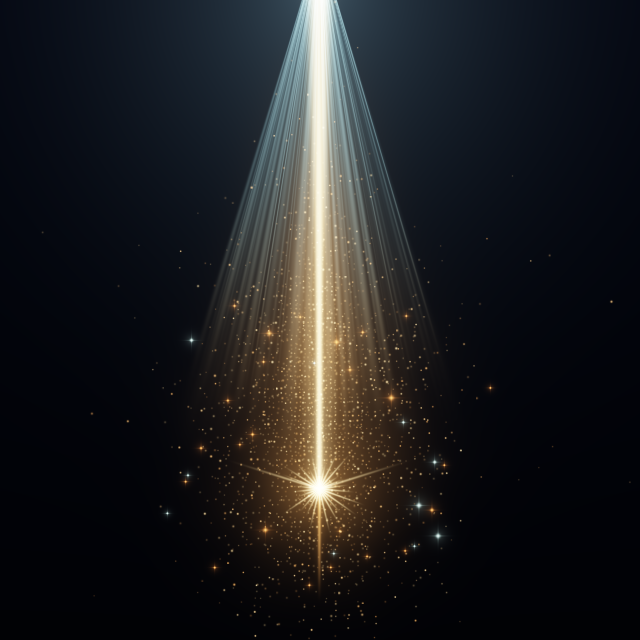
Reproduce this background procedurally as a Shadertoy shader.

```glsl
// A fan of pale light falls from above, turns to gold dust and ends in a starburst.
#define AXIS_X 0.499
#define STAR vec2(0.499, 0.236)
#define TOP_WIDTH 0.027
#define CONE_SLOPE 0.300
#define RAY_COUNT 46
#define GLINT_COUNT 34
#define SPIKE_COUNT 26.0
#define TEAL vec3(0.55, 0.83, 0.88)
#define AMBER vec3(0.85, 0.52, 0.22)
#define CREAM vec3(1.00, 0.86, 0.56)
#define NAVY vec3(0.006, 0.014, 0.045)

float hash(vec2 p) {
    vec3 q = fract(vec3(p.xyx) * 0.1031);
    q += dot(q, q.yzx + 33.33);
    return fract((q.x + q.y) * q.z);
}

vec2 hash2(vec2 p) {
    return vec2(hash(p), hash(p + 71.7));
}

float gradientDot(vec2 cell, vec2 f, vec2 corner) {
    float a = 6.2832 * hash(cell + corner);
    return dot(vec2(cos(a), sin(a)), f - corner);
}

float gradientNoise(vec2 p) {
    vec2 i = floor(p), f = fract(p);
    vec2 u = f * f * f * (f * (f * 6.0 - 15.0) + 10.0);
    return mix(mix(gradientDot(i, f, vec2(0, 0)), gradientDot(i, f, vec2(1, 0)), u.x),
               mix(gradientDot(i, f, vec2(0, 1)), gradientDot(i, f, vec2(1, 1)), u.x), u.y);
}

float bell(float x, float width) {
    return exp(-x * x / (width * width));
}

// Dim sky with a cool lamp glow at the top and a warm haze lower down
vec3 backdrop(vec2 p) {
    vec2 lamp = (p - vec2(AXIS_X, 1.02)) * vec2(1.0, 0.85);
    vec3 col = NAVY * mix(0.4, 1.2, p.y);
    col += vec3(0.62, 0.85, 0.94) * (0.16 * bell(length(lamp), 0.36) + 0.28 * exp(-length(lamp) * 11.0));
    float haze = bell(p.x - AXIS_X, 0.145) * bell(p.y - 0.36, 0.20);
    return col + AMBER * haze * (0.20 + 0.10 * gradientNoise(p * 9.0));
}

// Fan of fine rays over a streaky veil; s runs from -1 to 1 across the cone
vec3 lightFan(float s, float depth, float width, float pixel) {
    float rays = 0.0;
    for (int i = 0; i < RAY_COUNT; i++) {
        vec2 h = hash2(vec2(float(i), 5.0));
        float center = -1.0 + 2.0 * (float(i) + h.x) / float(RAY_COUNT);
        float thick = mix(0.008, 0.034, h.y * h.y);
        float radius = max(thick * width, pixel * 0.7);
        float power = mix(0.15, 0.85, pow(hash(vec2(float(i), 19.0)), 2.0));
        float reach = mix(0.74, 0.60, abs(center)) + 0.08 * (h.y - 0.5);
        rays += power * bell((s - center) * width, radius) * (1.0 - smoothstep(reach - 0.28, reach, depth));
    }
    float streak = 0.5 + 0.9 * gradientNoise(vec2(s * 8.0, 3.4)) + 0.5 * gradientNoise(vec2(s * 25.0, 8.3));
    float veil = max(streak, 0.0) * smoothstep(1.04, 0.88, abs(s)) * (1.0 - smoothstep(0.30, 0.73, depth));
    vec3 tint = mix(TEAL, vec3(0.80, 0.66, 0.43), smoothstep(0.18, 0.62, depth));
    return tint * (rays * (0.40 + 1.2 * exp(-depth * 5.5)) + veil * (0.16 + 0.75 * exp(-depth * 7.0)));
}

// White-hot core, gold column around it and a thin tail below the star
vec3 centralBeam(float x, float depth, float pixel) {
    float starDepth = 1.0 - STAR.y;
    float above = 1.0 - smoothstep(starDepth - 0.03, starDepth + 0.01, depth);
    float coreWidth = mix(0.012, 0.0042, smoothstep(0.0, 0.55, depth));
    vec3 col = CREAM * above * (2.4 * bell(x, coreWidth) + 0.5 * bell(x, 0.016));
    float column = smoothstep(0.0, 0.42, depth) * (1.0 - smoothstep(0.52, 0.80, depth));
    col += AMBER * column * (0.52 * bell(x, 0.042) + 0.22 * bell(x, 0.085));
    float tail = smoothstep(0.945, starDepth, depth) * step(starDepth - 0.02, depth);
    return col + AMBER * tail * (1.7 * bell(x, max(0.0022, pixel)) + 0.25 * bell(x, 0.008));
}

// Spikes of uneven length, two long side flares and a round glow
vec3 starburst(vec2 q, float pixel) {
    float r = length(q);
    float turn = (atan(q.y, q.x) / 6.2832 + 0.5) * SPIKE_COUNT;
    vec2 h = hash2(vec2(floor(turn), 41.0));
    float offset = (fract(turn) - mix(0.35, 0.65, h.x)) * 6.2832 / SPIKE_COUNT;
    float spike = bell(r * sin(offset), max(0.0013, pixel * 0.7)) * smoothstep(mix(0.035, 0.078, h.y), 0.0, r);
    vec2 flareDir = normalize(vec2(0.15, 0.047));
    vec2 side = vec2(abs(q.x), q.y);
    float across = side.x * flareDir.y - side.y * flareDir.x;
    float flare = bell(across, max(0.0017, pixel * 0.7)) * pow(smoothstep(0.165, 0.0, r), 1.5);
    return CREAM * (1.7 * spike + 1.1 * flare + 3.5 * bell(r, 0.013))
         + AMBER * (0.9 * exp(-r * 32.0) + 0.22 * bell(r, 0.10));
}

// Three grids of tiny specks, densest along the axis and around the star
vec3 goldDust(vec2 p, float pixel) {
    vec3 col = vec3(0.0);
    for (int k = 0; k < 3; k++) {
        float scale = 52.0 + 46.0 * float(k);
        vec2 cell = floor(p * scale), seed = cell + 137.0 * float(k);
        vec2 spot = (cell + 0.25 + 0.5 * hash2(seed)) / scale;
        float density = 0.62 * bell(spot.x - AXIS_X, 0.13) * bell(spot.y - 0.32, 0.22)
                      + 0.55 * bell(spot.x - AXIS_X, 0.045) * bell(spot.y - 0.45, 0.24);
        float power = mix(0.25, 1.6, pow(hash(seed + 9.0), 4.0));
        float radius = max(0.0013 * mix(0.7, 1.3, hash(seed + 23.0)), pixel * 0.7);
        col += mix(AMBER, CREAM, hash(seed + 31.0)) * power * step(hash(seed + 57.0), density) * bell(length(p - spot), radius);
    }
    return col;
}

// Larger glints strewn in a wide oval, with small crossed rays
vec3 glints(vec2 p, float pixel) {
    vec3 col = vec3(0.0);
    for (int i = 0; i < GLINT_COUNT; i++) {
        vec2 h = hash2(vec2(float(i), 83.0));
        float angle = 2.39996 * float(i) + h.x;
        vec2 q = p - vec2(0.5, 0.30) - vec2(0.30, 0.25) * mix(0.35, 1.0, h.y) * vec2(cos(angle), sin(angle));
        float size = mix(0.0018, 0.0048, pow(hash(vec2(float(i), 97.0)), 3.0));
        float r = length(q), thin = max(size * 0.25, pixel * 0.6);
        float crossRays = (bell(q.x, thin) + bell(q.y, thin)) * exp(-r / (size * 1.3));
        vec3 tint = mix(vec3(1.0, 0.52, 0.19), vec3(0.72, 0.92, 0.88), step(0.76, hash(vec2(float(i), 113.0))));
        col += tint * (1.6 * bell(r, max(size * 0.7, pixel * 0.7)) + 0.7 * crossRays + 0.35 * exp(-r / (size * 1.7)));
    }
    return col;
}

void mainImage(out vec4 fragColor, in vec2 fragCoord) {
    vec2 p = fragCoord / iResolution.xy;
    float pixel = 1.0 / iResolution.y;
    float depth = 1.0 - p.y, x = p.x - AXIS_X;
    float width = TOP_WIDTH + CONE_SLOPE * depth;
    vec3 light = backdrop(p) + lightFan(x / width, depth, width, pixel);
    light += centralBeam(x, depth, pixel) + starburst(p - STAR, pixel);
    light += goldDust(p, pixel) + glints(p, pixel);
    fragColor = vec4(1.0 - exp(-light * 1.1), 1.0);
}
```
